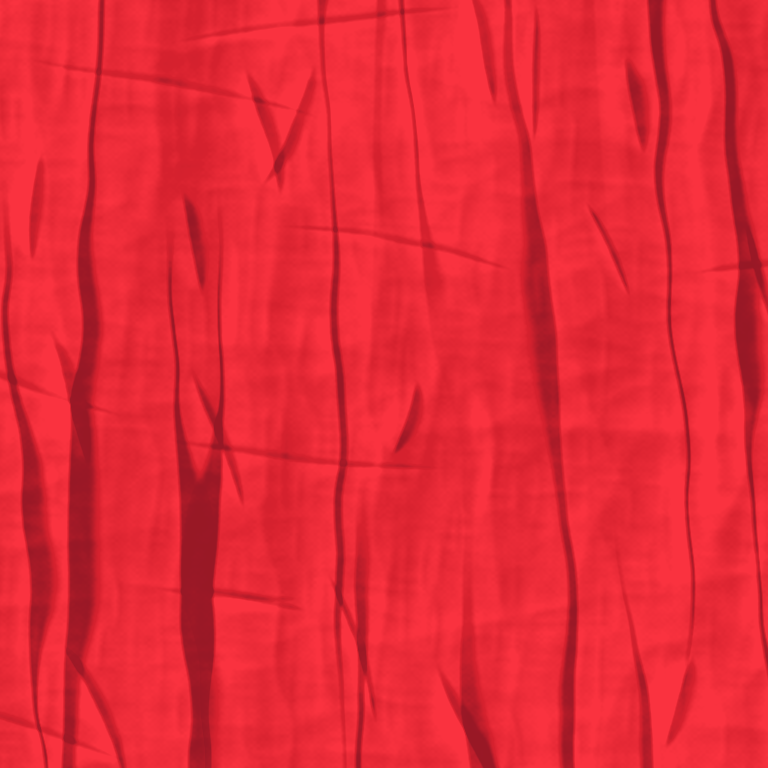
Give the GLSL for this texture, as a three.js fragment shader.

```glsl
varying vec2 vUv;

const vec3 SHADOW_RED = vec3(0.60, 0.093, 0.147);
const vec3 CLOTH_RED = vec3(0.84, 0.13, 0.18);
const vec3 LIT_RED = vec3(0.98, 0.197, 0.247);
const float EDGE = 0.003;

float hash(vec2 p) {
  return fract(sin(dot(p, vec2(127.1, 311.7))) * 43758.5453);
}

float noise(vec2 p) {
  vec2 i = floor(p), f = fract(p);
  f = f * f * f * (f * (f * 6.0 - 15.0) + 10.0);
  return mix(mix(hash(i), hash(i + vec2(1.0, 0.0)), f.x),
             mix(hash(i + vec2(0.0, 1.0)), hash(i + 1.0), f.x), f.y);
}

mat2 rotation(float a) {
  return mat2(cos(a), -sin(a), sin(a), cos(a));
}

// Creased height field: ridges stay sharp, slopes stay soft
float crumple(vec2 p) {
  float height = 0.0, amp = 0.5;
  for (int i = 0; i < 4; i++) {
    float n = 2.0 * noise(p) - 1.0;
    height += amp * sqrt(n * n + 0.008);
    p = rotation(0.5) * p * 1.9 + 17.3;
    amp *= 0.5;
  }
  return height;
}

// Height change along the light direction
float slopeLight(vec2 p, vec2 scale, vec2 lightStep) {
  return crumple((p + lightStep) * scale) - crumple((p - lightStep) * scale);
}

// Long hanging fold: lit ridge, crisp edge, then a shadow of varying width
float longFold(vec2 p, float x0, float seed) {
  float lean = mix(-0.11, 0.04, hash(vec2(seed, 2.0)));
  float wander = 0.030 * (noise(vec2(p.y * 3.0, seed * 7.0)) - 0.5)
               + 0.010 * (noise(vec2(p.y * 12.0, seed * 5.0)) - 0.5);
  float d = p.x - x0 - lean * (p.y - 0.5) - wander;
  d *= hash(vec2(seed, 8.0)) < 0.2 ? -1.0 : 1.0;
  float swell = noise(vec2(p.y * 3.5, seed * 9.0 + 40.0));
  float width = mix(0.005, 0.042, swell * swell);
  float strength = smoothstep(0.15, 0.6, noise(vec2(p.y * 2.3 + 5.0, seed * 13.0)));
  float shadow = smoothstep(-EDGE, EDGE, d) * (1.0 - smoothstep(width * 0.6, width * 1.2, d));
  float ridge = (1.0 - smoothstep(-EDGE, EDGE, d)) * exp(min(d, 0.0) / 0.022);
  return strength * (0.14 * ridge - 0.70 * shadow);
}

// Short spindle-shaped pleat, pointed at both ends and slightly bent
float pleat(vec2 p, vec2 center, float angle, float len, float width, float bend) {
  vec2 q = rotation(angle) * (p - center);
  float t = q.y / len + 0.5;
  float x = q.x + bend * (t - 0.5) * (t - 0.5);
  float inside = smoothstep(0.0, 0.15, t) * (1.0 - smoothstep(0.8, 1.0, t));
  float w = width * clamp(4.0 * t * (1.0 - t), 0.05, 1.0);
  float side = smoothstep(-EDGE, EDGE, x);
  float shadow = side * (1.0 - smoothstep(w * 0.4, w + EDGE, x));
  float lit = (1.0 - side) * smoothstep(-2.2 * w - EDGE, -0.3 * w, x);
  return inside * (0.22 * lit - 0.62 * shadow);
}

void main() {
  vec2 p = vUv;
  vec2 warp = vec2(noise(p * 9.0), noise(p * 9.0 + 31.0)) - 0.5;
  vec2 cloth = p + 0.012 * warp;

  // Broad light and soft wrinkles
  float tone = 0.88 + 0.20 * (noise(p * vec2(4.0, 2.2) + 3.0) - 0.5);
  tone -= 1.7 * slopeLight(cloth, vec2(7.0, 2.2), vec2(0.004, -0.002));
  tone -= 0.9 * slopeLight(cloth + 4.0, vec2(3.0, 8.0), vec2(0.002, -0.004));

  // Long vertical folds
  float folds = 0.0;
  for (int i = 0; i < 11; i++) {
    float seed = float(i) + 1.0;
    float x0 = (seed - 0.5 + 0.8 * (hash(vec2(seed, 5.0)) - 0.5)) / 11.0;
    folds += longFold(cloth, x0, seed);
  }

  // Steep short pleats
  for (int i = 0; i < 16; i++) {
    float seed = float(i);
    vec2 center = vec2((seed + hash(vec2(seed, 21.0))) / 16.0, hash(vec2(seed, 22.0)));
    float angle = mix(-0.45, 0.45, hash(vec2(seed, 23.0)));
    float len = mix(0.10, 0.28, hash(vec2(seed, 24.0)));
    float width = mix(0.006, 0.024, hash(vec2(seed, 25.0)));
    folds += 0.85 * pleat(cloth, center, angle, len, width, 0.08 * (hash(vec2(seed, 26.0)) - 0.5));
  }

  // Faint creases running across
  for (int i = 0; i < 9; i++) {
    float seed = float(i) + 50.0;
    vec2 center = vec2(hash(vec2(seed, 31.0)), (float(i) + hash(vec2(seed, 32.0))) / 9.0);
    float angle = 1.57 + mix(-0.35, 0.25, hash(vec2(seed, 33.0)));
    float len = mix(0.15, 0.45, hash(vec2(seed, 34.0)));
    folds += 0.45 * pleat(cloth, center, angle, len, 0.010, 0.10 * (hash(vec2(seed, 35.0)) - 0.5));
  }
  tone += max(folds, -0.75);

  // Thread texture
  tone += 0.05 * (noise(p * vec2(190.0, 240.0)) - 0.5);
  tone += 0.010 * sin(p.x * 800.0) * sin(p.y * 800.0);

  tone = clamp(tone, 0.0, 1.0);
  vec3 color = mix(SHADOW_RED, CLOTH_RED, smoothstep(0.0, 0.65, tone));
  color = mix(color, LIT_RED, clamp((tone - 0.65) / 0.35, 0.0, 1.0));
  gl_FragColor = vec4(color, 1.0);
}
```
